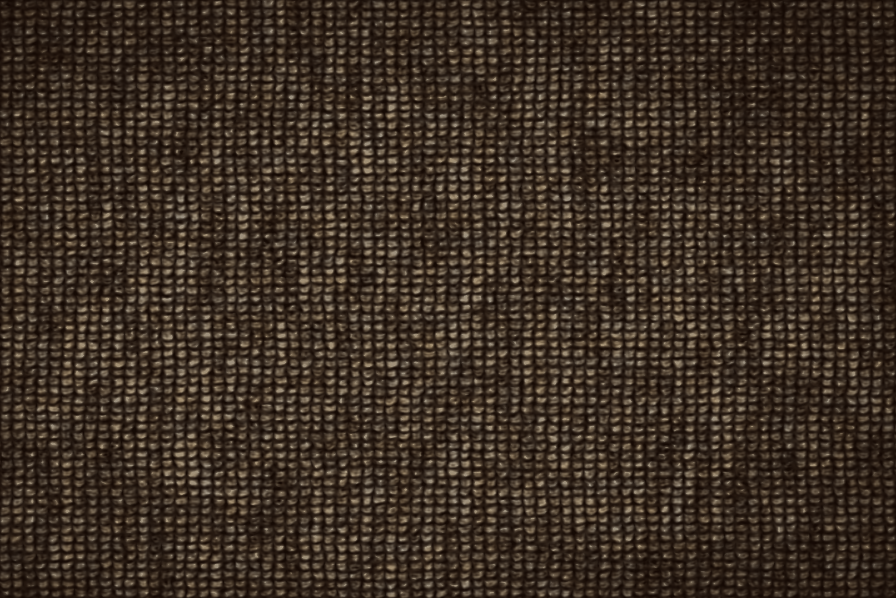
Reproduce this texture procedurally as a WebGL 2 fragment shader.

```glsl
#version 300 es
precision highp float;
// Coarse brown knitted cloth: a grid of small sagging stitches in dark gaps.
// Each stitch is a soft rounded bump; gradient noise bends the grid, streaks
// the yarn lengthwise and adds fibres, and the light falls off to the edges.

uniform vec2 u_resolution;
out vec4 fragColor;

const vec2 STITCHES = vec2(72.0, 65.0);   // repeats across and down
const vec3 GAP_BROWN = vec3(0.082, 0.038, 0.016);
const vec3 YARN_TAN = vec3(0.555, 0.502, 0.422);
const vec3 WARM_TINT = vec3(1.06, 0.99, 0.87);
const vec3 COOL_TINT = vec3(0.97, 1.00, 1.06);

float hash(vec2 p) {
    vec3 h = fract(p.xyx * vec3(0.1031, 0.1030, 0.0973));
    h += dot(h, h.yzx + 33.33);
    return fract((h.x + h.y) * h.z);
}

vec2 gradient(vec2 corner) {
    float angle = 6.2832 * hash(corner);
    return vec2(cos(angle), sin(angle));
}

// Gradient noise, about -0.7 to 0.7
float noise(vec2 p) {
    vec2 i = floor(p), f = fract(p);
    vec2 u = f * f * f * (f * (f * 6.0 - 15.0) + 10.0);
    vec2 e = vec2(1.0, 0.0);
    float low = mix(dot(gradient(i), f),
                    dot(gradient(i + e.xy), f - e.xy), u.x);
    float high = mix(dot(gradient(i + e.yx), f - e.yx),
                     dot(gradient(i + e.xx), f - e.xx), u.x);
    return mix(low, high, u.y);
}

// Irregular hand of the knit: broad drift plus wobble of single stitches
vec2 bend(vec2 p, float drift, float wobble) {
    vec2 broad = vec2(noise(p * 0.09 + 11.0), noise(p * 0.08 + 47.0));
    vec2 local = vec2(noise(p * 0.75 + 73.0), noise(p * 0.85 + 91.0));
    return p + drift * broad + wobble * local;
}

// Pulls the middle of every row down into a shallow cup
vec2 sagRows(vec2 p, float depth, float slant) {
    float x = fract(p.x) - 0.5;
    return p - vec2(0.0, depth * x * x + slant * x * (1.0 - 4.0 * x * x));
}

// Soft bump inside one cell; rowGap is the tone left between the rows
float stitch(vec2 q, vec2 size, float softness, float rowGap) {
    vec2 edge = smoothstep(size + softness, size - softness, abs(q));
    return edge.x * mix(rowGap, 1.0, edge.y);
}

// Yarn brightness: by column, by lengthwise streak and by stitch
float yarnTone(vec2 p, vec2 cell) {
    float column = hash(vec2(cell.x, 7.0)) - 0.5;
    float streak = noise(vec2(p.x * 0.65, p.y * 0.16) + 19.0);
    float patchy = noise(p * vec2(0.16, 0.10) + 61.0);
    float single = hash(cell + 29.0) - 0.5;
    return 0.72 + 0.18 * column + 0.52 * streak + 0.27 * patchy + 0.36 * single;
}

float lightFalloff(vec2 uv, vec2 center, float strength) {
    vec2 d = uv - center;
    return 1.0 - strength * smoothstep(0.02, 0.52, dot(d, d));
}

void main() {
    vec2 uv = gl_FragCoord.xy / u_resolution;
    vec2 p = uv * STITCHES;
    vec2 knit = sagRows(bend(p, 0.35, 0.24), 0.8, 0.20);
    vec2 cell = floor(knit);
    vec2 q = fract(knit) - 0.5;

    // Stitch body, with size varying from one repeat to the next
    vec2 size = vec2(0.32, 0.28) + 0.08 * (vec2(hash(cell), hash(cell + 5.0)) - 0.5);
    float body = stitch(q, size, 0.20, 0.08);

    // Fibres and the paler lower lip of each loop
    float fibre = noise(p * vec2(2.5, 2.6) + 3.0);
    float fuzz = noise(p * 1.9 + 37.0);
    float lip = smoothstep(0.05, -0.25, q.y) - 0.4;
    float tone = body * (yarnTone(p, cell) + 0.72 * fibre + 0.16 * lip);
    tone += 0.09 + 0.26 * fuzz;
    tone += 0.50 * body * smoothstep(0.28, 0.55, fibre);

    // Colour with a slight change of hue, then uneven light
    float light = lightFalloff(uv, vec2(0.45, 0.46), 0.50);
    vec3 color = mix(GAP_BROWN, YARN_TAN, clamp(tone * light, 0.0, 1.15));
    float hue = clamp(0.5 + 0.6 * noise(p * 0.45 + 83.0) + 0.3 * fibre, 0.0, 1.0);
    color *= mix(WARM_TINT, COOL_TINT, hue) * mix(0.94, 1.0, light);
    fragColor = vec4(color, 1.0);
}
```
